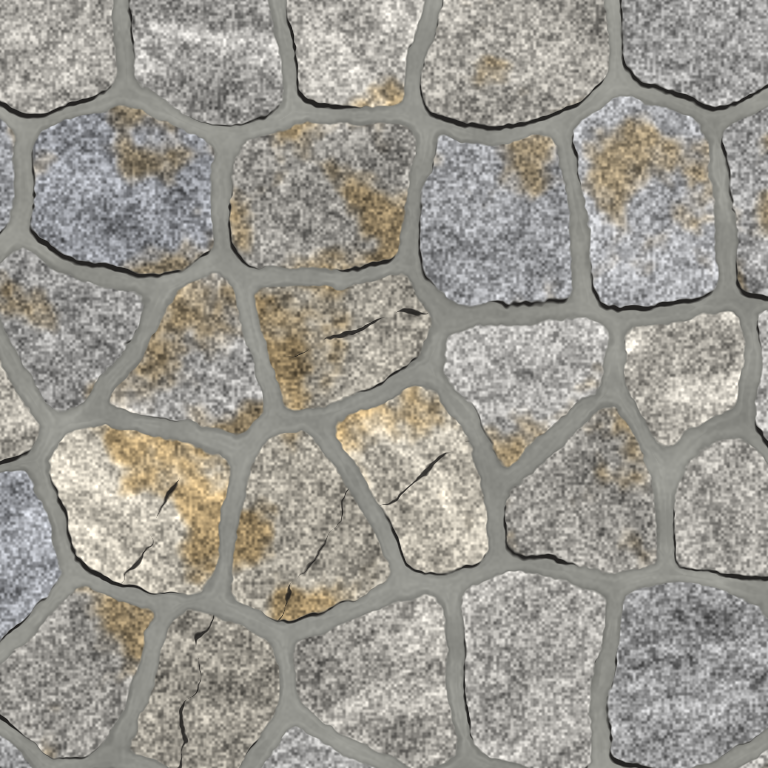
Give the GLSL for this texture, as a WebGL 2 fragment shader.

```glsl
#version 300 es
precision highp float;
// Irregular granite wall: rounded Voronoi stones set in smooth grey mortar.
// Each stone gets its own tint, strata, stains and cracks over a fine grain;
// ragged shadows lie in the mortar below the lower stone edges.

uniform vec2 u_resolution;
out vec4 fragColor;

const float STONES = 4.7;         // stone rows across the canvas
const float JOINT = 0.0125;       // half width of a mortar joint
const vec3 MORTAR = vec3(0.575, 0.575, 0.55);
const vec3 SHADOW = vec3(0.12, 0.115, 0.11);

struct Stone {
  float edge;                     // distance inside the outline
  vec2 id;                        // cell of the stone
  vec2 local;                     // position relative to its site
};

vec2 hash2(vec2 p) {
  vec3 q = fract(p.xyx * vec3(0.1031, 0.1030, 0.0973));
  q += dot(q, q.yzx + 33.33);
  return fract((q.xx + q.yz) * q.zy);
}

float noise(vec2 p) {
  vec2 i = floor(p), f = fract(p);
  f = f * f * (3.0 - 2.0 * f);
  float low = mix(hash2(i).x, hash2(i + vec2(1, 0)).x, f.x);
  float high = mix(hash2(i + vec2(0, 1)).x, hash2(i + 1.0).x, f.x);
  return mix(low, high, f.y);
}

float fbm(vec2 p) {
  float sum = 0.0, amp = 0.533;
  for (int i = 0; i < 4; i++) {
    sum += amp * noise(p);
    p = mat2(1.6, 1.2, -1.2, 1.6) * p + 7.3;
    amp *= 0.5;
  }
  return sum;
}

vec2 rotate(vec2 p, float a) {
  return mat2(cos(a), sin(a), -sin(a), cos(a)) * p;
}

float smoothMin(float a, float b, float k) {
  float h = max(k - abs(a - b), 0.0) / k;
  return min(a, b) - h * h * k * 0.25;
}

// Jittered site of a cell, with odd rows shifted sideways
vec2 site(vec2 cell) {
  return cell + 0.5 + 0.68 * (hash2(cell + 41.0) - 0.5)
       + vec2(0.5 * mod(cell.y, 2.0) - 0.25, 0.0);
}

Stone stoneAt(vec2 p) {
  vec2 bend = vec2(noise(p * 11.0), noise(p * 11.0 + 50.0)) - 0.5;
  vec2 q = (p + 0.022 * bend) * STONES + 20.0;
  vec2 base = floor(q), id = base, nearest = vec2(9.0);
  for (int k = 0; k < 25; k++) {
    vec2 cell = base + vec2(k % 5 - 2, k / 5 - 2);
    vec2 to = site(cell) - q;
    if (dot(to, to) < dot(nearest, nearest)) { nearest = to; id = cell; }
  }
  float edge = 2.0;
  for (int k = 0; k < 25; k++) {
    vec2 cell = id + vec2(k % 5 - 2, k / 5 - 2);
    if (cell == id) continue;
    vec2 to = site(cell) - q;
    edge = smoothMin(edge, dot(0.5 * (to + nearest), normalize(to - nearest)), 0.1);
  }
  float ragged = 0.007 * (noise(p * 45.0) - 0.5) + 0.003 * (noise(p * 130.0) - 0.5);
  return Stone(edge / STONES - JOINT + ragged, id, -nearest / STONES);
}

// Salt-and-pepper crystals, centred on zero
float grain(vec2 p) {
  return 0.34 * (noise(p * 270.0) - 0.5) + 0.20 * (noise(rotate(p, 0.6) * 150.0) - 0.5)
       + 0.10 * (noise(p * 60.0) - 0.5);
}

vec3 stoneColor(Stone s, vec2 p) {
  vec2 tone = hash2(s.id + 3.0), kind = hash2(s.id + 77.0);
  vec2 q = rotate(s.local, (tone.y - 0.3) * 2.0);
  vec2 seed = s.id * 5.7;
  vec3 tint = mix(vec3(0.975, 0.99, 1.025), vec3(1.035, 1.0, 0.925), kind.x);
  float light = mix(0.555, 0.675, tone.x);

  // Strata, broken relief and crystals
  light += 0.20 * (fbm(q * vec2(9.0, 26.0) + seed) - 0.5);
  light += 0.45 * (fbm(p * 24.0) - fbm(p * 24.0 + vec2(-0.06, 0.14)));
  float vein = smoothstep(0.5, 0.68, fbm(q * vec2(6.0, 24.0) + seed + 9.0));
  light += 0.15 * vein * smoothstep(0.6, 0.85, kind.y);
  vec3 color = tint * (light + grain(p));

  // Rusty stains
  float stain = smoothstep(0.52, 0.72, fbm(p * 11.0 + seed)) * step(0.45, tone.y);
  color *= mix(vec3(1.0), vec3(0.93, 0.81, 0.60), stain * 0.8);

  // Broken black crack
  float crackX = abs(q.x - 0.02 + 0.035 * (fbm(q * 22.0 + seed) - 0.5));
  float crackWidth = 0.007 * (noise(q * 38.0 + seed) - 0.4);
  float crack = smoothstep(0.0015, -0.0015, crackX - crackWidth) * step(0.82, kind.x);
  return mix(color, SHADOW, crack * 0.85);
}

vec3 mortarColor(float edge, vec2 p) {
  float streak = noise(vec2(edge * 260.0, fbm(p * 9.0) * 12.0)) - 0.5;
  float light = 1.0 + 0.09 * streak + 0.22 * (fbm(p * 13.0) - 0.5);
  light += 0.05 * (noise(p * 230.0) - 0.5);
  light -= 0.13 * smoothstep(-0.008, 0.0, edge);
  return MORTAR * light;
}

void main() {
  vec2 p = gl_FragCoord.xy / u_resolution.y;
  float soft = 0.8 / u_resolution.y + 0.0006;
  Stone s = stoneAt(p);
  float cover = smoothstep(-soft, soft, s.edge);

  // Uneven shadow cast down and to the left
  float reach = smoothstep(0.25, 0.7, noise(p * 10.0 + 4.0));
  float above = stoneAt(p + vec2(0.003, 0.0075) * reach).edge;
  float shade = smoothstep(-0.0005, 0.003, above) * (1.0 - cover);

  vec3 mortar = mix(mortarColor(s.edge, p), SHADOW, shade * 0.95);
  vec3 stone = stoneColor(s, p);
  stone *= 1.0 + 0.06 * smoothstep(0.012, 0.002, s.edge);
  fragColor = vec4(clamp(mix(mortar, stone, cover), 0.0, 1.0), 1.0);
}
```
